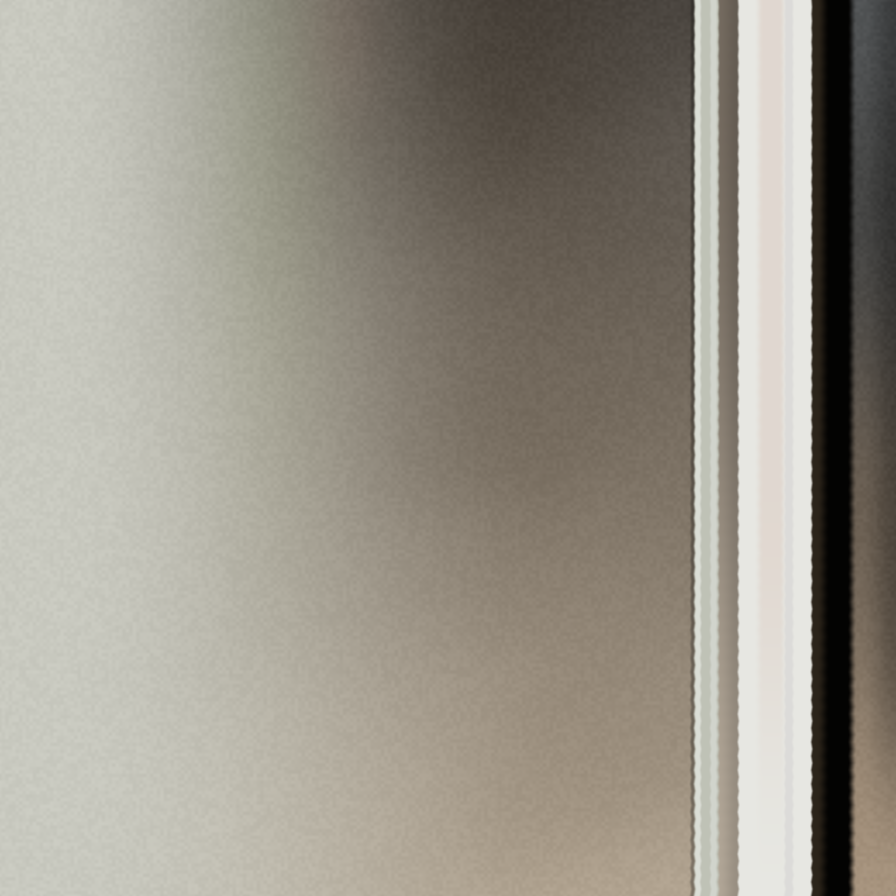
Reproduce this background procedurally as a three.js fragment shader.

```glsl
// Softly lit plaster wall fading into shadow, beside a pale upright frame with a black gap.
#define WALL_LIGHT vec3(0.785, 0.788, 0.75)
#define SHADE_TOP vec3(0.262, 0.235, 0.205)
#define SHADE_BASE vec3(0.69, 0.635, 0.56)
#define FRAME_WHITE vec3(0.905, 0.905, 0.885)
#define FRAME_BLUSH vec3(0.88, 0.845, 0.815)
#define GAP_BLACK vec3(0.012, 0.01, 0.006)
#define EDGE_SOFT 0.0018
#define JAG_COUNT 64.0
#define JAG_DEPTH 0.0014
#define GRAIN_SCALE 260.0
#define GRAIN_AMOUNT 0.035
#define CLOUD_AMOUNT 0.045

varying vec2 vUv;

float hash(vec2 p) {
  vec3 q = fract(vec3(p.xyx) * 0.1031);
  q += dot(q, q.yzx + 33.33);
  return fract((q.x + q.y) * q.z);
}

float valueNoise(vec2 p) {
  vec2 cell = floor(p);
  vec2 f = fract(p);
  f = f * f * (3.0 - 2.0 * f);
  float low = mix(hash(cell), hash(cell + vec2(1.0, 0.0)), f.x);
  float high = mix(hash(cell + vec2(0.0, 1.0)), hash(cell + 1.0), f.x);
  return mix(low, high, f.y);
}

float cloud(vec2 p) {
  float sum = 0.0;
  float weight = 0.5;
  for (int i = 0; i < 3; i++) {
    sum += weight * (valueNoise(p) - 0.5);
    p = p * 2.0 + 7.3;
    weight *= 0.5;
  }
  return sum;
}

// Soft step across an upright edge
float rise(float edge, float x) {
  return smoothstep(edge - EDGE_SOFT, edge + EDGE_SOFT, x);
}

float band(float left, float right, float x) {
  return rise(left, x) * (1.0 - rise(right, x));
}

// Soft spot of light or tint
float glow(vec2 p, vec2 center, vec2 radius) {
  vec2 d = (p - center) / radius;
  return exp(-dot(d, d));
}

vec3 wall(vec2 p) {
  vec3 shade = mix(SHADE_BASE, SHADE_TOP, p.y);
  float falloff = smoothstep(0.05, mix(0.68, 0.59, p.y), p.x);
  vec3 color = mix(WALL_LIGHT, shade, falloff);

  // Cool lift near the frame, green and rose casts along the shadow edge
  color += vec3(0.035, 0.042, 0.05) * glow(p, vec2(0.79, 0.98), vec2(0.14, 0.3));
  color += vec3(0.0, 0.01, -0.015) * glow(p, vec2(0.3, 0.85), vec2(0.08, 0.4));
  color += vec3(0.02, 0.0, 0.0) * glow(p, vec2(0.38, 0.97), vec2(0.05, 0.12));
  color -= 0.025 * glow(p, vec2(0.53, 0.5), vec2(0.12, 0.1));

  // Slanted clouding, strongest in the shadow
  vec2 slant = vec2(p.x * 3.0 + p.y, p.y * 5.0 - p.x * 2.5);
  return color + CLOUD_AMOUNT * cloud(slant) * (0.25 + falloff);
}

vec3 sidePanel(vec2 p) {
  vec3 top = mix(vec3(0.27, 0.27, 0.265), vec3(0.32, 0.33, 0.335), smoothstep(0.75, 1.0, p.y));
  vec3 color = mix(vec3(0.65, 0.575, 0.49), vec3(0.42, 0.375, 0.325), smoothstep(0.0, 0.45, p.y));
  color = mix(color, top, smoothstep(0.4, 0.78, p.y));
  return color * (1.0 - 0.28 * smoothstep(0.96, 1.0, p.x) * smoothstep(0.0, 0.3, p.y));
}

void main() {
  vec2 p = vUv;

  // Fine teeth along the frame edges, stronger lower down
  float tooth = abs(fract(p.y * JAG_COUNT) - 0.5) * 2.0 - 0.5;
  float x = p.x + tooth * JAG_DEPTH * mix(1.0, 0.4, p.y);

  vec3 color = wall(p);
  color += GRAIN_AMOUNT * (valueNoise(p * GRAIN_SCALE) - 0.5);

  // Narrow pale bead with a thin dark seam and a bright lip
  color *= 1.0 - 0.3 * band(0.771, 0.776, x);
  vec3 bead = mix(vec3(0.75, 0.76, 0.715), vec3(0.86, 0.87, 0.84), band(0.776, 0.782, x));
  bead = mix(bead, vec3(0.82, 0.83, 0.8), band(0.793, 0.8, x));
  color = mix(color, bead, rise(0.775, x));

  // Taupe groove
  vec3 groove = mix(vec3(0.64, 0.6, 0.545), vec3(0.42, 0.385, 0.345), smoothstep(0.0, 0.9, p.y));
  groove *= mix(1.08, 0.93, smoothstep(0.802, 0.824, x));
  color = mix(color, groove, rise(0.802, x));

  // White frame with a blush stripe and a cool stripe
  float stripe = smoothstep(0.842, 0.852, x) * (1.0 - smoothstep(0.87, 0.878, x));
  vec3 frame = mix(FRAME_WHITE, FRAME_BLUSH, stripe * smoothstep(0.0, 0.45, p.y));
  frame = mix(frame, vec3(0.845, 0.84, 0.835), 0.7 * band(0.876, 0.885, x));
  color = mix(color, frame, rise(0.824, x));

  // Brown lip sinking into the black gap, then the side panel
  vec3 gap = mix(vec3(0.17, 0.14, 0.1), GAP_BLACK, smoothstep(0.912, 0.926, x));
  color = mix(color, gap, rise(0.906, x));
  vec3 panel = sidePanel(p) + GRAIN_AMOUNT * (valueNoise(p * GRAIN_SCALE) - 0.5);
  color = mix(color, panel, smoothstep(0.946, 0.956, x));

  gl_FragColor = vec4(clamp(color, 0.0, 1.0), 1.0);
}
```
